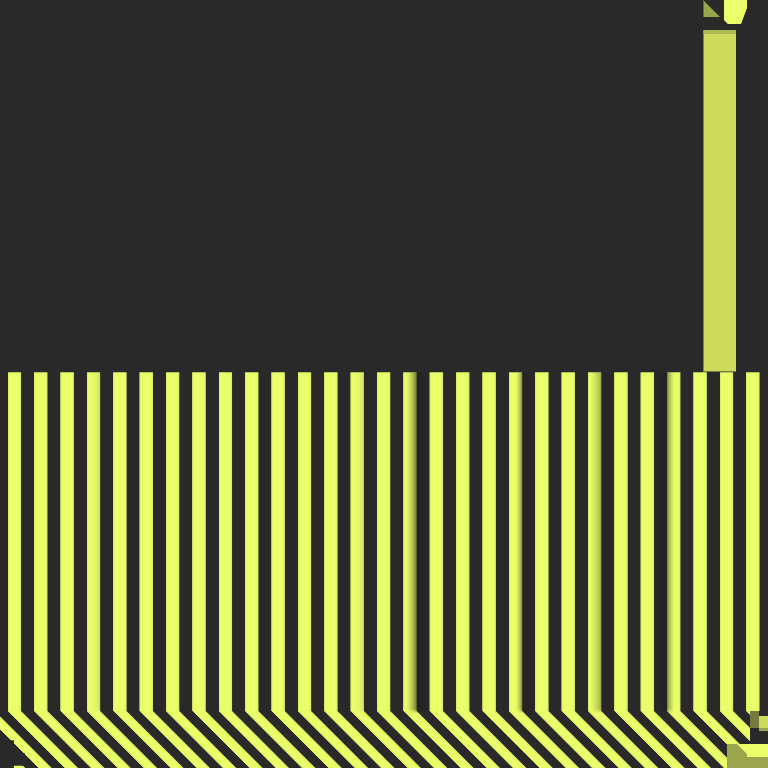
This background is drawn by a three.js fragment shader. Its source:

```glsl
// Draws lime stripes that bend at the foot of a dark field, with a tall bar and small corner tiles.
#define PERIOD 0.03434
#define STRIPE_START 0.0098
#define STRIPE_WIDTH 0.0177
#define STRIPE_TOP 0.5152
#define BEND_HEIGHT 0.0742
#define SOFTNESS 0.0007

varying vec2 vUv;

const vec3 DARK = vec3(0.16);
const vec3 LIME = vec3(0.92, 1.0, 0.42);
const vec3 BAR_LIME = vec3(0.80, 0.86, 0.36);
const vec3 CAP_OLIVE = vec3(0.69, 0.73, 0.32);
const vec3 OLIVE = vec3(0.60, 0.65, 0.30);
const vec3 DEEP_OLIVE = vec3(0.45, 0.48, 0.24);

// Soft coverage of the region where the signed distance is negative
float fill(float d) {
  return 1.0 - smoothstep(-SOFTNESS, SOFTNESS, d);
}

float boxDistance(vec2 p, vec2 low, vec2 high) {
  vec2 d = max(low - p, p - high);
  return max(d.x, d.y);
}

float box(vec2 p, vec2 low, vec2 high) {
  return fill(boxDistance(p, low, high));
}

// Shadow that deepens across one stripe; side is 1 for its right edge, -1 for its left
float foldShadow(float x, float index, float side, float reach) {
  float center = STRIPE_START + index * PERIOD + 0.5 * STRIPE_WIDTH;
  float inward = 0.5 * STRIPE_WIDTH - side * (x - center);
  float inside = pow(clamp(1.0 - inward / reach, 0.0, 1.0), 1.5);
  float outside = 0.35 * clamp(1.0 + inward / 0.016, 0.0, 1.0);
  return inward > 0.0 ? inside : outside;
}

vec3 drawStripes(vec3 color, vec2 p) {
  // Below the bend every stripe runs down to the right at 45 degrees
  float drop = max(BEND_HEIGHT - p.y, 0.0);
  float local = mod(p.x - drop - STRIPE_START, PERIOD);
  float d = abs(local - 0.5 * STRIPE_WIDTH) - 0.5 * STRIPE_WIDTH;
  d *= drop > 0.0 ? 0.7071 : 1.0;
  float below = fill(p.y - STRIPE_TOP);
  vec3 lime = LIME * (1.0 - 0.08 * smoothstep(-0.003, 0.0, d));
  color = mix(color, lime, fill(d) * below);

  // Uneven folds over the upright part
  float shade = 0.50 * foldShadow(p.x, 15.0, 1.0, 0.015);
  shade = max(shade, 0.42 * foldShadow(p.x, 19.0, 1.0, 0.009));
  shade = max(shade, 0.30 * foldShadow(p.x, 22.0, 1.0, 0.017));
  shade = max(shade, 0.45 * foldShadow(p.x, 25.0, -1.0, 0.011));
  shade = max(shade, 0.09 * foldShadow(p.x, 3.0, 1.0, 0.016));
  shade = max(shade, 0.09 * foldShadow(p.x, 13.0, 1.0, 0.016));
  float upright = smoothstep(BEND_HEIGHT - 0.004, BEND_HEIGHT + 0.004, p.y);
  return color * (1.0 - shade * below * upright);
}

vec3 drawBar(vec3 color, vec2 p) {
  color = mix(color, BAR_LIME, box(p, vec2(0.9160, 0.5163), vec2(0.9583, 0.9609)));
  return mix(color, CAP_OLIVE, box(p, vec2(0.9160, 0.9557), vec2(0.9583, 0.9609)));
}

vec3 drawTopPieces(vec3 color, vec2 p) {
  // Olive wedge with a small lime notch
  vec2 q = p - vec2(0.9160, 0.9779);
  float wedge = max(max(-q.x, -q.y), (q.x + q.y - 0.0215) * 0.7071);
  color = mix(color, OLIVE, fill(wedge));
  float notch = max(boxDistance(p, vec2(0.9165, 0.9896), vec2(0.9258, 1.01)),
                    (0.9375 - q.x - p.y + 0.0845) * 0.7071);
  color = mix(color, LIME, fill(notch));

  // Lime tab, tapered on the right and clipped at its lower left
  float tab = boxDistance(p, vec2(0.9427, 0.9688), vec2(0.9727, 1.01));
  float taper = p.x - 0.9727 + 0.375 * max(0.9896 - p.y, 0.0);
  float clip = (0.0050 - (p.x - 0.9427) - (p.y - 0.9688)) * 0.7071;
  return mix(color, LIME, fill(max(tab, max(taper, clip))));
}

vec3 drawBottomTiles(vec3 color, vec2 p) {
  // Dark steps at the left corner
  color = mix(color, DARK, box(p, vec2(-0.01, -0.01), vec2(0.0180, 0.0360)));
  color = mix(color, DARK, box(p, vec2(-0.01, 0.0030), vec2(0.0320, 0.0195)));

  // Upper tiles at the right corner
  color = mix(color, DARK, box(p, vec2(0.9766, 0.0312), vec2(1.01, 0.0742)));
  color = mix(color, DEEP_OLIVE, box(p, vec2(0.9766, 0.0520), vec2(0.9883, 0.0742)));
  color = mix(color, BAR_LIME, box(p, vec2(0.9883, 0.0520), vec2(1.01, 0.0677)));
  color = mix(color, OLIVE, box(p, vec2(0.9883, 0.0480), vec2(1.01, 0.0520)));

  // Lower tiles, the left one split along its diagonal
  color = mix(color, OLIVE, box(p, vec2(0.9466, -0.01), vec2(1.01, 0.0312)));
  color = mix(color, LIME, box(p, vec2(0.9727, 0.0143), vec2(1.01, 0.0312)));
  float split = max(boxDistance(p, vec2(0.9466, 0.0130), vec2(0.9727, 0.0312)),
                    (0.9909 - p.x - p.y) * 0.7071);
  return mix(color, LIME, fill(split));
}

void main() {
  vec3 color = drawStripes(DARK, vUv);
  color = drawBar(color, vUv);
  color = drawTopPieces(color, vUv);
  color = drawBottomTiles(color, vUv);
  gl_FragColor = vec4(color, 1.0);
}
```
